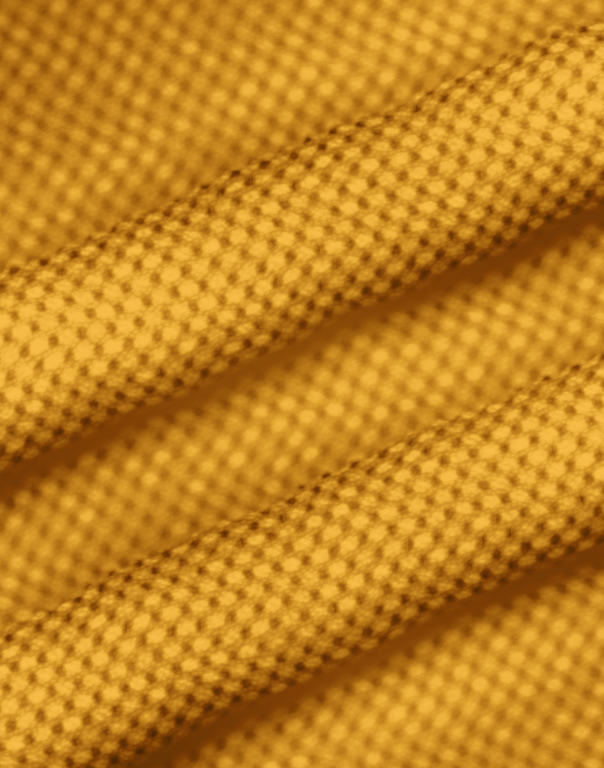
Give the GLSL for this texture, as a WebGL 2 fragment shader.

```glsl
#version 300 es
precision highp float;

#define STITCH vec2(0.0385, 0.0245) // stitch width and row height
#define FOLD_PERIOD 0.46            // distance between folds
#define FOLD_START -0.09            // shadow line of the lower fold
#define ROLL_SHARE 0.587            // raised part of each fold
#define FOLD_ANGLE 0.42
#define KNIT_TURN 0.16              // rows lie flatter than the folds
#define WARP 0.0032
#define FIBRE_SCALE 125.0
#define FIBRE_DEPTH 1.7
#define STITCH_VARIATION 1.3
#define FOLD_CONTRAST 1.75
#define BASE_TONE 3.05

uniform vec2 u_resolution;
out vec4 fragColor;

const float PI = 3.14159;
const vec3 YARN[6] = vec3[6](
    vec3(0.50, 0.25, 0.02), vec3(0.61, 0.36, 0.05), vec3(0.69, 0.44, 0.08),
    vec3(0.77, 0.52, 0.12), vec3(0.84, 0.60, 0.16), vec3(0.92, 0.69, 0.23));

vec2 hash2(vec2 p) {
    vec3 q = fract(p.xyx * vec3(0.1031, 0.1030, 0.0973));
    q += dot(q, q.yzx + 33.33);
    return fract((q.xx + q.yz) * q.zy);
}

// Distance to the nearest of one jittered point per cell
float cellular(vec2 p) {
    vec2 cell = floor(p), f = p - cell;
    float nearest = 2.0;
    for (int j = -1; j <= 1; j++)
        for (int i = -1; i <= 1; i++) {
            vec2 o = vec2(i, j);
            nearest = min(nearest, length(o + hash2(cell + o) - f));
        }
    return nearest;
}

float bell(float x) { return exp(-x * x); }

// Tone of the staggered knit: soft waves when blurred, bumps and holes in focus
float knit(vec2 sheet, float focus) {
    float cs = cos(KNIT_TURN), sn = sin(KNIT_TURN);
    vec2 g = mat2(cs, sn, -sn, cs) * sheet / STITCH;
    float row = floor(g.y);
    g.x += 0.5 * mod(row, 2.0);
    vec2 rnd = hash2(vec2(floor(g.x), row) + 57.0);
    vec2 c = fract(g) - 0.5;

    float wave = cos(2.0 * PI * c.x) * cos(PI * c.y);
    float bump = smoothstep(0.55, 0.14, length(c * vec2(1.15, 1.1)));
    float hole = smoothstep(0.3, 0.06, length(vec2(0.5 - abs(c.x), 0.6 * c.y)));
    float ply = sin(15.0 * (c.x + 0.7 * c.y) + 6.0 * rnd.y);
    float crisp = 2.0 * bump - (1.8 + rnd.y) * hole - 0.4 + 0.35 * ply * bump;
    return mix(wave, crisp, focus) + STITCH_VARIATION * (rnd.x - 0.5) * bump;
}

void main() {
    vec2 p = gl_FragCoord.xy / u_resolution.y;

    // Axes along and across the folds, gently warped
    float along = p.x * cos(FOLD_ANGLE) + p.y * sin(FOLD_ANGLE);
    float across = p.y - mix(0.5, 0.43, p.y) * p.x;
    along += WARP * (sin(31.0 * across + 5.0 * p.x) + sin(53.0 * p.y));
    across += WARP * (sin(17.0 * along) + 0.6 * sin(41.0 * along + 9.0 * across));

    // Position within the fold; the crest is scalloped by its stitches
    float w = clamp((across - FOLD_START) / FOLD_PERIOD, -0.38, 1.85);
    float q = fract(w);
    float crest = ROLL_SHARE + 0.008 * sin(2.0 * PI * along / STITCH.x);
    float roll = 1.0 - smoothstep(crest - 0.012, crest + 0.012, q);
    float t = min(q / ROLL_SHARE, 1.0);

    // Light on the rounded roll and on the valley below the next one
    float rollLight = 0.9 - 2.65 * bell(t / 0.25) - 1.3 * bell((1.0 - t) / 0.16);
    float valleyLight = 0.55 - 2.3 * bell((1.0 - q) / 0.1)
                      - 0.75 * bell(max(q - ROLL_SHARE, 0.0) / 0.11);
    float light = mix(valleyLight, rollLight, roll);
    light -= 1.2 * smoothstep(0.7, 1.0, across);
    light -= 0.6 * smoothstep(0.35, 0.0, length(p - vec2(0.2, 0.05)));
    light += 0.25 * sin(7.0 * along + 11.0 * across);

    // Stitches crowd together where the roll turns away
    float halfRoll = 0.5 * ROLL_SHARE * FOLD_PERIOD * cos(FOLD_ANGLE);
    float curved = halfRoll * asin(0.85 * (2.0 * t - 1.0)) / 0.85 + 0.3 * floor(w);
    float flatSheet = across * cos(FOLD_ANGLE);
    float focus = mix(0.3, 0.55 + 0.4 * smoothstep(0.0, 0.4, t), roll);
    focus *= 1.0 - 0.6 * smoothstep(0.8, 1.05, across);
    float stitches = mix(knit(vec2(along, flatSheet), focus),
                         knit(vec2(along, curved), focus), roll);

    // Fuzzy fibres; all detail sinks into the crease
    float fibre = 0.5 - cellular(FIBRE_SCALE * vec2(along, across * 1.3));
    stitches += FIBRE_DEPTH * fibre * (0.1 + 0.9 * focus);
    stitches *= 1.0 - mix(bell((1.0 - q) / 0.05), bell(t / 0.06), roll);
    float tone = BASE_TONE + FOLD_CONTRAST * light + stitches;

    vec3 color = YARN[0] * (1.0 + 0.2 * clamp(tone, -2.0, 0.0));
    for (int i = 0; i < 5; i++)
        color = mix(color, YARN[i + 1], clamp(tone - float(i), 0.0, 1.0));
    color += 0.03 * clamp(tone - 5.0, 0.0, 1.5);
    fragColor = vec4(color, 1.0);
}
```
